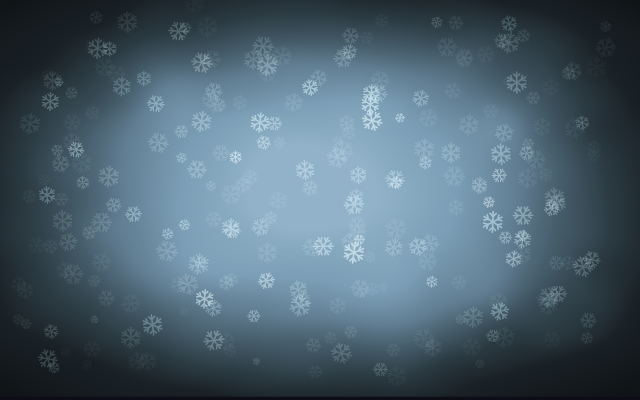
Reproduce this background procedurally as a Shadertoy shader.

```glsl
// Pale snowflakes drifting over a misty steel-blue glow with dark edges.
// A rounded distance drives the colour ramp, noise and soft glows add mist,
// and looped clusters of six-fold distance shapes make the flakes.

const vec2 CANVAS = vec2(1.6, 1.0);
const vec2 CENTER = vec2(0.79, 0.51);
const float SECTOR = 1.0471976;
const int CLUSTERS = 84;
const int FLAKES_PER_CLUSTER = 3;

float hash(float n) {
    return fract(sin(n * 127.1) * 43758.55);
}

vec2 hash2(float n) {
    return vec2(hash(n), hash(n + 41.7));
}

float valueNoise(vec2 p) {
    vec2 cell = floor(p);
    vec2 f = fract(p);
    f = f * f * (3.0 - 2.0 * f);
    float n = cell.x + cell.y * 57.0;
    return mix(mix(hash(n), hash(n + 1.0), f.x),
               mix(hash(n + 57.0), hash(n + 58.0), f.x), f.y);
}

float mist(vec2 p) {
    return 0.65 * valueNoise(p * vec2(4.0, 5.5) + 3.0)
         + 0.35 * valueNoise(p * vec2(8.0, 12.0) + 11.0);
}

float glow(vec2 p, vec2 center, float radius) {
    vec2 q = (p - center) / radius;
    return exp(-dot(q, q));
}

// Rounded-box-like distance: 0 at the centre, 1 at the canvas edges
float edgeDistance(vec2 p) {
    vec2 q = abs(p - CENTER) / (0.5 * CANVAS);
    return pow(pow(q.x, 2.5) + pow(q.y, 2.5), 0.4);
}

float ramp(float from, float to, float x) {
    return clamp((x - from) / (to - from), 0.0, 1.0);
}

vec3 backdrop(float d) {
    vec3 col = vec3(0.57, 0.70, 0.79);
    col = mix(col, vec3(0.48, 0.62, 0.71), ramp(0.18, 0.45, d));
    col = mix(col, vec3(0.38, 0.49, 0.57), ramp(0.45, 0.64, d));
    col = mix(col, vec3(0.26, 0.35, 0.40), ramp(0.64, 0.78, d));
    col = mix(col, vec3(0.17, 0.23, 0.26), ramp(0.78, 0.91, d));
    col = mix(col, vec3(0.10, 0.13, 0.15), ramp(0.91, 1.05, d));
    return mix(col, vec3(0.06, 0.08, 0.09), ramp(1.05, 1.30, d));
}

float segment(vec2 p, vec2 a, vec2 b) {
    vec2 ab = b - a;
    float t = clamp(dot(p - a, ab) / dot(ab, ab), 0.0, 1.0);
    return length(p - a - ab * t);
}

// Unit snowflake: six arms, each with a pair of branches
float snowflake(vec2 p) {
    float angle = mod(atan(p.y, p.x) + 0.5 * SECTOR, SECTOR) - 0.5 * SECTOR;
    vec2 q = length(p) * vec2(cos(angle), abs(sin(angle)));
    float arm = segment(q, vec2(0.0), vec2(0.92, 0.0));
    float branch = segment(q, vec2(0.48, 0.0), vec2(0.76, 0.27));
    return min(arm, branch) - 0.075;
}

vec3 addFlake(vec3 col, vec2 p, float seed, vec2 center, float fade, float pixel) {
    float radius = mix(0.009, 0.028, sqrt(hash(seed + 2.3)));
    vec2 q = (p - center) / radius;
    if (dot(q, q) > 1.5) return col;
    float turn = hash(seed + 5.1) * SECTOR;
    q = mat2(cos(turn), sin(turn), -sin(turn), cos(turn)) * q;
    float blur = pixel / radius;
    float shape = 1.0 - smoothstep(-0.6 * blur, 0.6 * blur, snowflake(q));
    float opacity = 0.10 + 0.65 * pow(hash(seed + 7.9), 2.2);
    vec3 icy = mix(vec3(0.65, 0.88, 0.93), vec3(0.86, 0.96, 0.97), hash(seed + 9.4));
    vec3 tint = mix(icy, vec3(0.95, 0.98, 1.0), fade * 0.6);
    return mix(col, tint, shape * opacity * fade);
}

void mainImage(out vec4 fragColor, in vec2 fragCoord) {
    vec2 p = fragCoord / iResolution.xy * CANVAS;
    float pixel = 1.0 / iResolution.y;
    float d = edgeDistance(p);

    // Misty backdrop with a few brighter patches
    float patches = glow(p, vec2(0.90, 0.71), 0.09) + glow(p, vec2(1.25, 0.69), 0.07)
                  + glow(p, vec2(0.72, 0.57), 0.12) + glow(p, vec2(0.44, 0.75), 0.08)
                  + glow(p, vec2(1.23, 0.29), 0.09) + glow(p, vec2(0.96, 0.31), 0.10);
    vec3 col = backdrop(d + 0.13 * (mist(p) - 0.5) - 0.07 * patches);

    // Evenly spread clusters, each holding loosely scattered flakes
    float fade = mix(1.0, 0.28, smoothstep(0.40, 1.05, d));
    for (int i = 0; i < CLUSTERS; i++) {
        float id = float(i) + 1.0;
        vec2 spread = fract(id * vec2(0.7549, 0.5698));
        vec2 home = mix(vec2(0.06, 0.08), vec2(1.54, 0.95), spread);
        for (int j = 0; j < FLAKES_PER_CLUSTER; j++) {
            float seed = id * 3.17 + float(j) * 0.71;
            vec2 center = home + 0.13 * (hash2(seed) - 0.5);
            col = addFlake(col, p, seed, center, fade, pixel);
        }
    }

    // Thin dark strip along the bottom
    float strip = 1.0 - smoothstep(0.008 - pixel, 0.008 + pixel, p.y);
    fragColor = vec4(mix(col, vec3(0.05, 0.05, 0.09), strip), 1.0);
}
```
